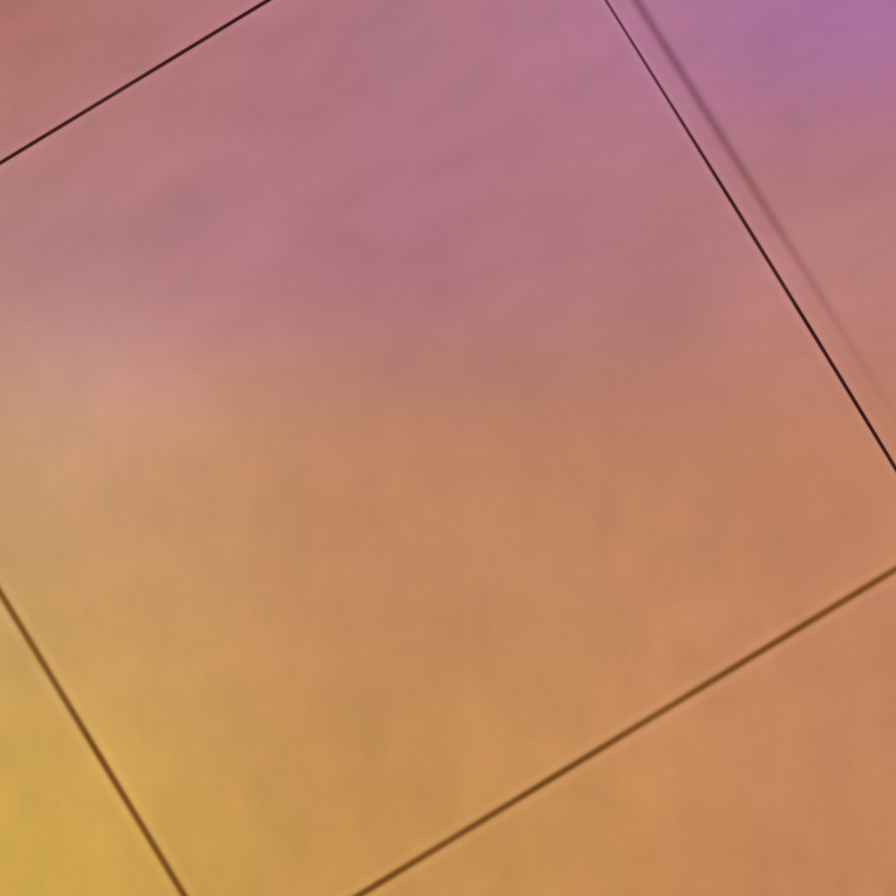
Give the GLSL for this texture, as a WebGL 2 fragment shader.

```glsl
#version 300 es
precision highp float;
// Large tilted floor tiles with thin joints under a violet to amber glow.

uniform vec2 u_resolution;
out vec4 fragColor;

// Tile layout, in canvas units
const float TILT = 0.546;
const vec2 TILE_PITCH = vec2(0.921, 0.9065);
const vec2 TILE_ORIGIN = vec2(0.176, -0.2075);
const float JOINT_BOW = 0.005;

// Joints alternate between a soft wide one and a crisp narrow one
const float WIDE_JOINT = 0.0032;
const float NARROW_JOINT = 0.0019;
const float WIDE_BLUR = 0.0032;
const float NARROW_BLUR = 0.0016;
const vec3 WIDE_COLOR = vec3(0.44, 0.27, 0.11);
const vec3 NARROW_COLOR = vec3(0.18, 0.07, 0.08);
const float RIM_LIGHT = 0.022;

// Faint scuff running beside one joint
const float SCUFF_OFFSET = 0.029;
const float SCUFF_WIDTH = 0.0055;
const vec3 SCUFF_TINT = vec3(0.80, 0.74, 0.74);

// Surface variation
const float MOTTLE = 0.08;
const float WISPS = 0.065;
const float GRAIN = 0.012;
const vec2 HAZE_CENTER = vec2(0.10, 0.58);
const vec3 HAZE_LIGHT = vec3(0.025, 0.025, 0.055);

float hash(vec2 p) {
    return fract(sin(dot(p, vec2(127.1, 311.7))) * 43758.5453);
}

float noise(vec2 p) {
    vec2 i = floor(p);
    vec2 f = fract(p);
    f = f * f * (3.0 - 2.0 * f);
    float low = mix(hash(i), hash(i + vec2(1.0, 0.0)), f.x);
    float high = mix(hash(i + vec2(0.0, 1.0)), hash(i + vec2(1.0)), f.x);
    return mix(low, high, f.y);
}

float fbm(vec2 p) {
    float sum = 0.0;
    float amplitude = 0.5;
    for (int i = 0; i < 5; i++) {
        sum += amplitude * noise(p);
        p = mat2(1.6, 1.2, -1.2, 1.6) * p + 7.3;
        amplitude *= 0.5;
    }
    return sum;
}

// Blend of three colours from left to right
vec3 blendRow(vec3 left, vec3 middle, vec3 right, float x) {
    return mix(mix(left, middle, smoothstep(-0.1, 0.5, x)), right, smoothstep(0.45, 1.0, x));
}

// Coloured light: four rows blended from bottom to top
vec3 glow(vec2 p) {
    vec3 amber = blendRow(vec3(0.83, 0.67, 0.31), vec3(0.77, 0.565, 0.32), vec3(0.77, 0.52, 0.36), p.x);
    vec3 clay = blendRow(vec3(0.79, 0.61, 0.43), vec3(0.74, 0.52, 0.38), vec3(0.745, 0.505, 0.38), p.x);
    vec3 rose = blendRow(vec3(0.71, 0.50, 0.49), vec3(0.69, 0.46, 0.51), vec3(0.71, 0.48, 0.48), p.x);
    vec3 violet = blendRow(vec3(0.67, 0.44, 0.40), vec3(0.69, 0.465, 0.52), vec3(0.67, 0.43, 0.62), p.x);
    vec3 color = mix(amber, clay, smoothstep(0.0, 0.50, p.y));
    color = mix(color, rose, smoothstep(0.44, 0.75, p.y));
    return mix(color, violet, smoothstep(0.74, 1.0, p.y));
}

void main() {
    vec2 p = gl_FragCoord.xy / u_resolution;
    float pixel = 1.0 / min(u_resolution.x, u_resolution.y);

    // Tile coordinates
    float c = cos(TILT);
    float s = sin(TILT);
    vec2 tilted = vec2(c * p.x + s * p.y, c * p.y - s * p.x);
    vec2 local = tilted - TILE_ORIGIN;
    local.x -= JOINT_BOW * sin(3.14159 * p.y) * step(0.5, local.x);
    vec2 jointId = round(local / TILE_PITCH);
    vec2 offset = local - jointId * TILE_PITCH;

    // Glow with a pale haze at one side
    vec2 warp = 0.04 * vec2(fbm(p * 4.0) - 0.5, fbm(p * 4.0 + 19.0) - 0.5);
    vec3 color = glow(clamp(p + warp, 0.0, 1.0));
    vec2 fromHaze = (p - HAZE_CENTER) / vec2(0.16, 0.11);
    color += HAZE_LIGHT * exp(-dot(fromHaze, fromHaze));

    // Cloudy mottling, wisps that turn from slanted to upright, fine grain
    float slanted = fbm(tilted * vec2(13.0, 32.0));
    float upright = fbm(p * vec2(34.0, 19.0) + 11.0);
    float wisps = mix(upright, slanted, smoothstep(0.35, 0.75, p.y));
    color *= 1.0 + MOTTLE * (fbm(p * 7.0 + 4.0) - 0.48);
    color *= 1.0 + WISPS * (wisps - 0.48);
    color *= 1.0 + GRAIN * (noise(tilted * vec2(150.0, 110.0)) - 0.5);

    // Scuff, fading toward the lower end
    float scuff = exp(-pow((offset.x - SCUFF_OFFSET) / SCUFF_WIDTH, 2.0));
    scuff *= step(0.5, jointId.x) * smoothstep(0.45, 0.95, p.y);
    color *= mix(vec3(1.0), SCUFF_TINT, scuff);

    // Joints with a pale worn rim
    for (int axis = 0; axis < 2; axis++) {
        float narrow = mod(jointId[axis], 2.0);
        float d = abs(offset[axis]);
        float halfWidth = mix(WIDE_JOINT, NARROW_JOINT, narrow);
        float fade = 1.0;
        if (axis == 0) {
            float thinning = narrow * smoothstep(0.7, 1.0, p.y);
            halfWidth *= 1.0 - 0.3 * thinning;
            fade -= 0.25 * thinning;
        }
        float blur = max(mix(WIDE_BLUR, NARROW_BLUR, narrow), 0.75 * pixel);
        color += RIM_LIGHT * exp(-pow((d - 3.0 * halfWidth) / 0.0035, 2.0));
        float cover = 1.0 - smoothstep(halfWidth - blur, halfWidth + blur, d);
        float wear = 0.84 + 0.16 * noise(tilted * 24.0);
        color = mix(color, mix(WIDE_COLOR, NARROW_COLOR, narrow), cover * fade * wear);
    }

    fragColor = vec4(color, 1.0);
}
```
